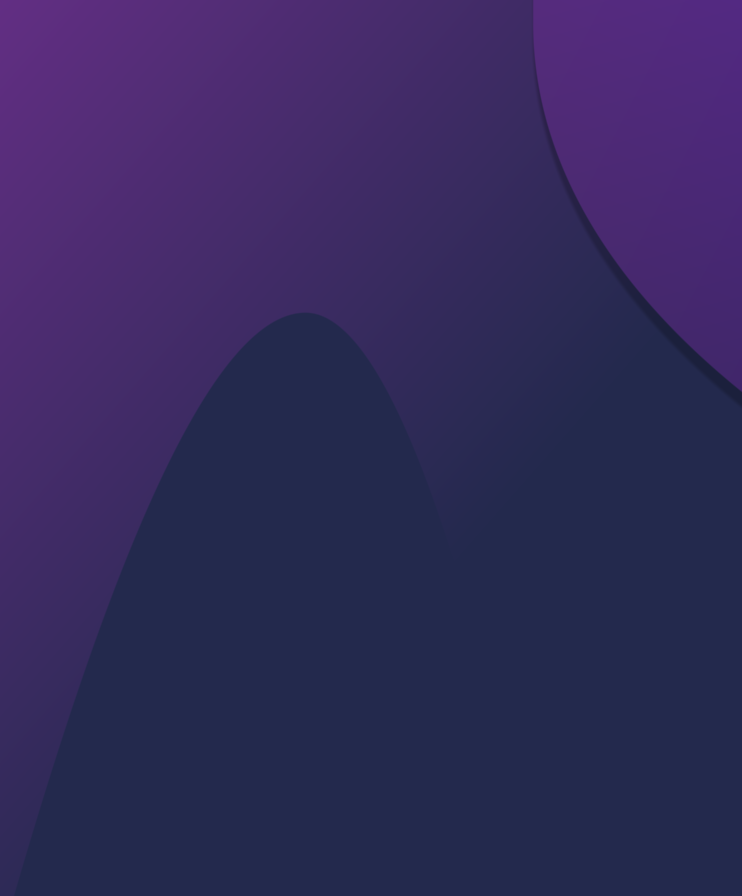
A WebGL 1 fragment shader for this background:

```glsl
precision highp float;
uniform vec2 u_resolution;

// Signed distance to the curved panel, positive inside; q.y runs downward
float panelDistance(vec2 q) {
    float e = max(q.y - 0.026, 0.0);
    float edge = 0.595 + e * e * (1.25 + 0.75 * e * e);
    float slope = e * (2.5 + 3.0 * e * e);
    return (q.x - edge) / sqrt(1.0 + slope * slope);
}

// Approximate distance to the hill, positive inside
float hillDistance(vec2 q) {
    float d = abs(q.x - 0.341);
    vec2 bend = q.x < 0.341 ? vec2(8.45, 1.15) : vec2(11.14, 0.61);
    float k = 1.0 + bend.y * d;
    float drop = bend.x * d * d / k;
    float slope = bend.x * d * (2.0 + bend.y * d) / (k * k);
    return (q.y - 0.349 - drop) / sqrt(1.0 + slope * slope);
}

void main() {
    float pixel = 1.0 / u_resolution.y;
    vec2 q = gl_FragCoord.xy * pixel;
    q.y = 1.0 - q.y;
    vec3 navy = vec3(0.137, 0.161, 0.302);

    // Diagonal sky gradient
    float fade = clamp((q.x + 0.88 * q.y) / 1.068, 0.0, 1.0);
    vec3 color = mix(vec3(0.385, 0.18, 0.515), navy, fade);

    // Hill
    color = mix(color, navy, smoothstep(-pixel, pixel, hillDistance(q)));

    // Panel shadow, then the panel
    float shadow = smoothstep(-0.003, 0.003, panelDistance(q - vec2(0.0, 0.017)));
    color *= 1.0 - 0.22 * shadow;
    vec3 violet = mix(vec3(0.325, 0.16, 0.51), vec3(0.25, 0.15, 0.415), q.y / 0.44);
    violet += vec3(0.01, 0.01, -0.02) * (0.828 - q.x) / 0.23;
    color = mix(color, violet, smoothstep(-pixel, pixel, panelDistance(q)));

    gl_FragColor = vec4(color, 1.0);
}
```
